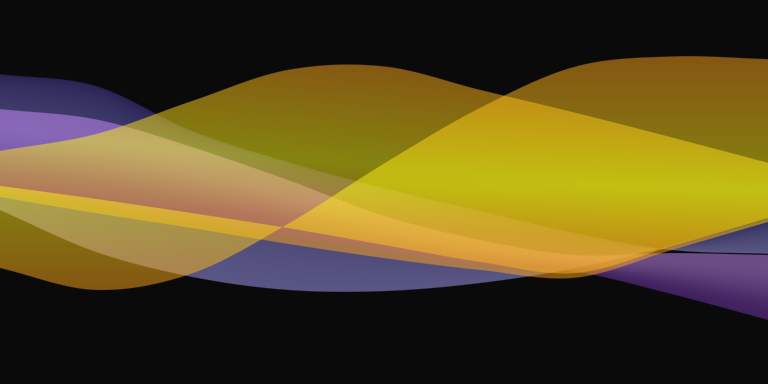
Give the GLSL for this background, as a WebGL 1 fragment shader.

```glsl
precision highp float;
// Four translucent twisted ribbons, navy, violet and two gold, crossing a near-black field.

uniform vec2 u_resolution;

#define OPACITY 0.5
#define EDGE_PIXELS 1.2
#define BACKGROUND vec3(0.04)
#define NAVY vec3(0.24, 0.20, 0.58)
#define PERIWINKLE vec3(0.66, 0.64, 1.0)
#define LILAC vec3(0.80, 0.56, 1.0)
#define VIOLET vec3(0.46, 0.22, 0.70)
#define ORANGE vec3(1.0, 0.65, 0.10)
#define YELLOW vec3(1.0, 0.99, 0.08)

// Catmull-Rom weights for four knots at the given distances.
vec4 splineWeight(vec4 offset) {
  vec4 d = min(abs(offset), 2.0);
  vec4 inner = (1.5 * d - 2.5) * d * d + 1.0;
  vec4 outer = ((-0.5 * d + 2.5) * d - 4.0) * d + 2.0;
  return mix(inner, outer, step(1.0, d));
}

// Height at x of a smooth curve through nine evenly spaced knots.
float curve(float x, vec4 left, vec4 right, float last) {
  float t = x * 8.0;
  vec4 index = vec4(0.0, 1.0, 2.0, 3.0);
  float before = 2.0 * left.x - left.y;
  float after = 2.0 * last - right.w;
  return dot(splineWeight(t - index), left)
       + dot(splineWeight(t - index - 4.0), right)
       + dot(splineWeight(t - vec4(-1.0, 8.0, 9.0, 12.0)),
             vec4(before, last, after, 0.0));
}

// Coverage of the band between two curves, which may swap sides.
float band(float y, float a, float b) {
  float edge = EDGE_PIXELS / u_resolution.y;
  float below = clamp((max(a, b) - y) / edge + 0.5, 0.0, 1.0);
  float above = clamp((y - min(a, b)) / edge + 0.5, 0.0, 1.0);
  return below * above;
}

// Position across the band: 0 at its upper edge, 1 at its lower edge.
float across(float y, float a, float b) {
  return clamp((max(a, b) - y) / max(abs(a - b), 0.001), 0.0, 1.0);
}

// Yellow at the centre height, fading to orange over each reach.
vec3 gold(float y, float centre, float reachUp, float reachDown) {
  float d = y - centre;
  float fade = d > 0.0 ? d / reachUp : -d / reachDown;
  return mix(YELLOW, ORANGE, clamp(fade, 0.0, 1.0));
}

void main() {
  vec2 p = gl_FragCoord.xy / u_resolution;
  vec3 color = BACKGROUND;

  // Navy ribbon, lighter toward its lower edge.
  float a = curve(p.x, vec4(0.807, 0.776, 0.659, 0.578),
                  vec4(0.510, 0.451, 0.393, 0.349), 0.339);
  float b = curve(p.x, vec4(0.453, 0.344, 0.279, 0.245),
                  vec4(0.242, 0.263, 0.302, 0.362), 0.430);
  vec3 tint = mix(NAVY, PERIWINKLE, sqrt(across(p.y, a, b)));
  color = mix(color, tint, OPACITY * band(p.y, a, b));

  // Violet ribbon, darker toward its lower edge.
  a = curve(p.x, vec4(0.716, 0.689, 0.617, 0.531),
            vec4(0.438, 0.375, 0.336, 0.341), 0.336);
  b = curve(p.x, vec4(0.505, 0.466, 0.424, 0.385),
            vec4(0.346, 0.310, 0.292, 0.234), 0.167);
  tint = mix(LILAC, VIOLET, smoothstep(0.15, 1.0, across(p.y, a, b)));
  color = mix(color, tint, OPACITY * band(p.y, a, b));

  // Gold ribbon cresting left of centre.
  a = curve(p.x, vec4(0.607, 0.651, 0.737, 0.818),
            vec4(0.827, 0.766, 0.706, 0.642), 0.576);
  b = curve(p.x, vec4(0.487, 0.445, 0.406, 0.365),
            vec4(0.328, 0.297, 0.277, 0.349), 0.422);
  tint = gold(p.y, 0.648 - 0.16 * p.x, 0.26, 0.156);
  color = mix(color, tint, OPACITY * band(p.y, a, b));

  // Gold ribbon twisting from lower left to upper right.
  a = curve(p.x, vec4(0.302, 0.245, 0.288, 0.417),
            vec4(0.574, 0.719, 0.827, 0.853), 0.846);
  b = curve(p.x, vec4(0.516, 0.482, 0.445, 0.406),
            vec4(0.362, 0.318, 0.289, 0.359), 0.432);
  tint = gold(p.y, 0.51, 0.33, 0.25);
  color = mix(color, tint, OPACITY * band(p.y, a, b));

  gl_FragColor = vec4(color, 1.0);
}
```
